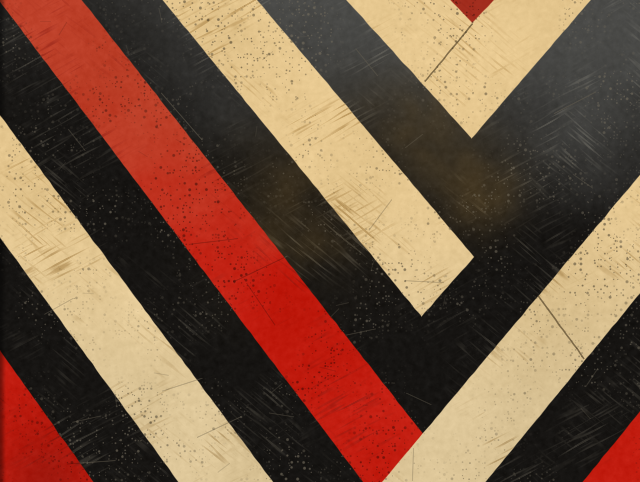
Write a Shadertoy shader that draws this pattern.

```glsl
// Worn painted chevron stripes in cream and red on a scuffed black panel.

const vec3 CREAM = vec3(0.90, 0.78, 0.56);
const vec3 PALE = vec3(0.86, 0.77, 0.59);
const vec3 RED = vec3(0.76, 0.11, 0.06);
const vec3 FADED_RED = vec3(0.74, 0.25, 0.16);
const vec3 DEEP_RED = vec3(0.53, 0.10, 0.07);
const vec3 BLACK = vec3(0.085, 0.078, 0.07);
const vec3 SLATE = vec3(0.29, 0.29, 0.28);
const vec3 OLIVE = vec3(0.30, 0.24, 0.14);

vec2 hash2(vec2 p) {
    vec3 q = fract(p.xyx * vec3(0.1031, 0.1030, 0.0973));
    q += dot(q, q.yzx + 33.33);
    return fract((q.xx + q.yz) * q.zy);
}

float corner(vec2 cell, vec2 f, vec2 o) {
    return dot(hash2(cell + o) * 2.0 - 1.0, f - o);
}

// Gradient noise, roughly -0.7 to 0.7
float noise(vec2 p) {
    vec2 i = floor(p), f = p - i, u = f * f * (3.0 - 2.0 * f);
    return mix(mix(corner(i, f, vec2(0, 0)), corner(i, f, vec2(1, 0)), u.x),
               mix(corner(i, f, vec2(0, 1)), corner(i, f, vec2(1, 1)), u.x), u.y);
}

float fbm(vec2 p) {
    float sum = 0.0, amp = 1.0;
    for (int i = 0; i < 4; i++) {
        sum += amp * noise(p);
        p = mat2(1.6, 1.2, -1.2, 1.6) * p + 7.3;
        amp *= 0.55;
    }
    return sum;
}

mat2 rotation(float a) { return mat2(cos(a), sin(a), -sin(a), cos(a)); }

// Signed distance to the line a-b, positive on its left
float side(vec2 p, vec2 a, vec2 b) {
    vec2 d = normalize(b - a), q = p - a;
    return d.x * q.y - d.y * q.x;
}

// Between a lower edge a-b and an upper edge c-d
float strip(vec2 p, vec2 a, vec2 b, vec2 c, vec2 d) {
    return min(side(p, a, b), -side(p, c, d));
}

// Region above a V with its tip in the middle
float wedge(vec2 p, vec2 left, vec2 tip, vec2 right) {
    return min(side(p, left, tip), side(p, tip, right));
}

float segment(vec2 p, vec2 a, vec2 b) {
    vec2 q = p - a, d = b - a;
    return length(q - d * clamp(dot(q, d) / dot(d, d), 0.0, 1.0));
}

float fill(float d, float aa) { return smoothstep(-aa, aa, d); }

float glow(vec2 p, vec2 center, vec2 size) {
    vec2 q = (p - center) / size;
    return exp(-dot(q, q));
}

// Scattered dots, kept in a share of the cells
float specks(vec2 p, float scale, float share, float aa) {
    vec2 q = p * scale, cell = floor(q), h = hash2(cell), k = hash2(cell + 51.7);
    float radius = mix(0.08, 0.26, k.y);
    float dist = length(fract(q) - 0.3 - 0.4 * h);
    return step(k.x, share) * (1.0 - smoothstep(radius - aa * scale, radius + aa * scale, dist));
}

// Fine straight scratches at hashed places and angles
float scratches(vec2 p, float aspect, float aa) {
    float sum = 0.0;
    for (int i = 0; i < 44; i++) {
        vec2 h = hash2(vec2(float(i), 3.7)), k = hash2(vec2(float(i), 19.1));
        vec2 dir = vec2(cos(k.x * 6.28), sin(k.x * 6.28)) * mix(0.02, 0.13, k.y * k.y);
        vec2 a = h * vec2(aspect, 1.0);
        sum += (1.0 - smoothstep(0.0002, 0.0005 + aa, segment(p, a, a + dir))) * (0.3 + 0.5 * k.y);
    }
    return min(sum, 1.0);
}

// Patches of dry brush hatching along an angle
float brushing(vec2 p, float angle, float seed) {
    vec2 q = rotation(angle) * p;
    float hatch = smoothstep(0.0, 0.4, noise(q * vec2(14.0, 190.0) + seed));
    return hatch * smoothstep(0.0, 0.5, fbm(p * 5.0 + seed));
}

void mainImage(out vec4 fragColor, in vec2 fragCoord) {
    float aspect = iResolution.x / iResolution.y, aa = 0.8 / iResolution.y;
    vec2 p = fragCoord / iResolution.y * vec2(1.327 / aspect, 1.0);
    vec2 w = p + 0.0016 * vec2(noise(p * 45.0), noise(p * 45.0 + 9.0));
    float cloud = fbm(p * 4.0), grain = fbm(p * 75.0);
    float hatch = max(brushing(p, 0.7, 2.0), brushing(p, -0.5, 31.0));

    // Black ground with a slate sheen and olive stains
    float sheen = smoothstep(0.55, 1.0, p.y + 0.16 * (p.x - 0.7) + 0.12 * cloud);
    sheen *= 0.3 + 0.7 * smoothstep(0.1, 0.55, p.x);
    float stain = glow(p, vec2(0.62, 0.55), vec2(0.14, 0.15))
                + glow(p, vec2(0.86, 0.73), vec2(0.13, 0.10))
                + glow(p, vec2(0.99, 0.60), vec2(0.08, 0.09));
    vec3 ground = mix(BLACK, SLATE, sheen);
    ground = mix(ground, OLIVE, clamp(stain * (0.6 + cloud), 0.0, 0.8));
    ground += hatch * vec3(0.12, 0.115, 0.10) + 0.03 * grain;

    // Stripe colours
    vec3 cream = mix(PALE, CREAM, smoothstep(0.1, 0.7, p.y)) + 0.05 * cloud + 0.035 * grain;
    cream -= hatch * vec3(0.15, 0.17, 0.18);
    vec3 red = mix(RED, FADED_RED, smoothstep(0.35, 0.8, p.y + 0.2 * cloud));
    red = mix(red, DEEP_RED, 0.6 * hatch + 0.5 * glow(p, vec2(0.1, 0.0), vec2(0.10, 0.12)));
    red += 0.05 * cloud + 0.03 * grain;

    // Stripe shapes
    float redBar = strip(w, vec2(0.017, 0.974), vec2(0.753, 0.0), vec2(0.170, 1.0), vec2(0.874, 0.104));
    float leftCorner = -side(w, vec2(0.0, 0.273), vec2(0.194, 0.0));
    float rightCorner = -side(w, vec2(1.208, 0.0), vec2(1.329, 0.149));
    float topTip = wedge(w, vec2(0.934, 1.0), vec2(0.979, 0.953), vec2(1.024, 1.0));
    float leftBar = strip(w, vec2(0.0, 0.507), vec2(0.370, 0.0), vec2(0.0, 0.761), vec2(0.566, 0.0));
    float middleBar = min(strip(w, vec2(0.337, 1.0), vec2(0.874, 0.343), vec2(0.533, 1.0), vec2(0.983, 0.467)),
                          side(w, vec2(0.874, 0.343), vec2(0.983, 0.467)));
    float rightBar = strip(w, vec2(1.007, 0.0), vec2(1.329, 0.394), vec2(0.792, 0.0), vec2(1.329, 0.640));
    float topV = wedge(w, vec2(0.718, 1.0), vec2(0.978, 0.713), vec2(1.225, 1.0));
    float creamMask = fill(max(max(leftBar, middleBar), max(rightBar, topV)), aa);
    float redMask = fill(max(redBar, max(leftCorner, rightCorner)), aa);

    vec3 color = mix(mix(ground, red, redMask), cream, creamMask);
    float tipMask = fill(topTip, aa);
    color = mix(color, mix(red, DEEP_RED, 0.5), tipMask);

    // Wear: seams, pits, flecks and scratches
    float seam = min(segment(w, vec2(0.979, 0.950), vec2(0.882, 0.832)),
                     segment(w, vec2(1.116, 0.386), vec2(1.211, 0.256)));
    color = mix(color, OLIVE, 0.65 * (1.0 - smoothstep(0.0004, 0.0012 + aa, seam)));
    float painted = max(max(redMask, creamMask), tipMask);
    float wear = smoothstep(-0.25, 0.4, fbm(p * 6.0 + 4.0));
    float dots = max(specks(p, 85.0, 0.22, aa), specks(p + 0.37, 150.0, 0.2, aa)) * wear;
    float marks = scratches(p, 1.327, aa);
    color = mix(color, mix(vec3(0.45, 0.42, 0.36), color * 0.4, painted), 0.65 * dots);
    color = mix(color, mix(vec3(0.40, 0.37, 0.31), color * 0.6, painted), 0.6 * marks);

    // Shaded left rim
    color *= mix(0.6, 1.0, smoothstep(0.0, 0.014, p.x + 0.2 * creamMask));
    fragColor = vec4(clamp(color, 0.0, 1.0), 1.0);
}
```
